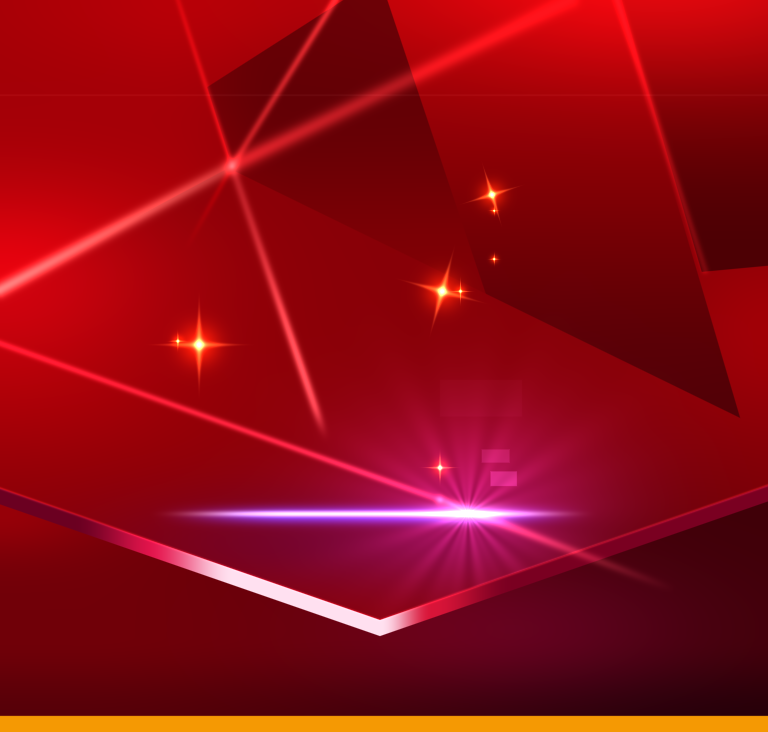
Write a Shadertoy shader that draws this background.

```glsl
// Red faceted stage backdrop with light beams, a magenta flare, gold sparkles and a glowing chevron.

float edge;  // width of a smoothed edge

// Signed distance to the line a-b, positive on the left of its direction
float side(vec2 p, vec2 a, vec2 b) {
    vec2 d = normalize(b - a);
    return dot(p - a, vec2(-d.y, d.x));
}

float mask(float d) { return smoothstep(-edge, edge, d); }

// Soft beam: x is the brightness across, y the position along
vec2 beam(vec2 p, vec2 a, vec2 b, float width) {
    vec2 d = b - a;
    float h = clamp(dot(p - a, d) / dot(d, d), 0.0, 1.0);
    float r = length(p - a - d * h) / width;
    return vec2(exp(-r * r), h);
}

float glow(vec2 p, vec2 center, vec2 radius) {
    vec2 q = (p - center) / radius;
    return exp(-dot(q, q));
}

float box(vec2 p, vec2 center, vec2 halfSize) {
    vec2 d = halfSize - abs(p - center);
    return mask(min(d.x, d.y));
}

// Four tapering arms; size and tilt are in s.zw
vec3 sparkle(vec2 p, vec4 s) {
    float c = cos(s.w), n = sin(s.w);
    vec2 q = mat2(c, -n, n, c) * (p - s.xy) / s.z;
    vec2 fade = max(1.0 - abs(q), 0.0);
    vec2 thin = abs(q.yx) / (0.012 + 0.05 * fade * fade);
    float arms = dot(exp(-thin * thin) * fade * fade, vec2(0.8, 1.0));
    float r2 = dot(q, q);
    return vec3(1.0, 0.65, 0.28) * arms + vec3(1.0, 0.85, 0.6) * exp(-r2 * 130.0)
         + vec3(0.45, 0.12, 0.0) * exp(-r2 * 9.0);
}

vec3 facets(vec2 p) {
    vec3 col = vec3(0.53, 0.0, 0.025);
    float aboveBeam = mask(side(p, vec2(0.0, 0.604), vec2(0.317, 0.773)));
    col.r += 0.1 * aboveBeam * (1.0 - smoothstep(0.2, 0.5, p.x));
    col += vec3(0.27, 0.01, 0.03) * glow(p, vec2(0.0, 0.62), vec2(0.25, 0.13));
    col.r += 0.1 * glow(p, vec2(0.0, 0.45), vec2(0.3, 0.12));
    col.r += 0.1 * glow(p, vec2(1.05, 0.55), vec2(0.13, 0.12));
    col.r -= 0.12 * glow(p, vec2(0.85, 0.25), vec2(0.25, 0.13));

    // Large dark shard, split in two by a slanted crease
    float rightEdge = side(p, vec2(0.843, 1.0), vec2(1.011, 0.429));
    float shard = mask(side(p, vec2(0.317, 0.768), vec2(1.011, 0.429))) * mask(-rightEdge)
                * mask(side(p, vec2(0.283, 0.881), vec2(0.317, 0.773)))
                * mask(-side(p, vec2(0.283, 0.881), vec2(0.458, 0.993)));
    float crease = mask(side(p, vec2(0.529, 1.0), vec2(0.649, 0.642)));
    vec3 leftFace = vec3(mix(0.5, 0.38, smoothstep(0.62, 0.88, p.y)), 0.0, 0.02);
    vec3 rightFace = vec3(mix(0.32, 0.58, smoothstep(0.42, 0.92, p.y)), 0.0, 0.02);
    col = mix(col, mix(leftFace, rightFace, crease), shard * smoothstep(0.3, 0.62, p.x + p.y * 0.25));

    // Dark shard at the right border
    float corner = mask(rightEdge - 0.006) * mask(side(p, vec2(0.963, 0.629), vec2(1.049, 0.637)));
    col = mix(col, vec3(mix(0.3, 0.5, smoothstep(0.65, 0.95, p.y)), 0.0, 0.015), corner);

    // Light from the top
    float lit = 1.0 - 0.75 * shard * (1.0 - crease);
    col += lit * vec3(0.4, 0.03, 0.04) * glow(p, vec2(0.9, 1.04), vec2(0.38, 0.14));
    col.r += lit * 0.08 * glow(p, vec2(0.3, 1.0), vec2(0.3, 0.1));
    return col + 0.035 * exp(-pow((p.y - 0.87) / 0.0012, 2.0));
}

void mainImage(out vec4 fragColor, in vec2 fragCoord) {
    vec2 p = fragCoord / iResolution.xy * vec2(1.049, 1.0);
    edge = 0.8 / iResolution.y;
    vec3 col = facets(p);

    // Magenta haze with rays around the flare
    vec2 flare = vec2(0.639, 0.298), f = p - flare;
    float angle = atan(f.y, f.x);
    float rays = 0.5 + 0.3 * sin(angle * 13.0) + 0.2 * sin(angle * 22.0 + 1.0);
    col += vec3(0.2, 0.06, 0.29) * glow(p, vec2(0.65, 0.32), vec2(0.18, 0.12));
    col += vec3(-0.08, 0.01, 0.12) * glow(p, vec2(0.42, 0.26), vec2(0.26, 0.07));
    col += vec3(0.3, 0.1, 0.25) * rays * exp(-length(f) * 14.0);
    col += vec3(0.1, 0.06, 0.12) * (box(p, vec2(0.677, 0.377), vec2(0.019, 0.009))
         + 1.6 * box(p, vec2(0.688, 0.346), vec2(0.018, 0.010))
         + 0.2 * box(p, vec2(0.657, 0.456), vec2(0.056, 0.025)));

    // Chevron and the dark floor below it
    float top = p.x < 0.519 ? mix(0.333, 0.153, p.x / 0.519) : mix(0.153, 0.337, (p.x - 0.519) / 0.53);
    vec3 ground = vec3(mix(0.44, 0.25, smoothstep(0.1, 1.0, p.x)), 0.0, 0.03);
    ground += vec3(0.1, 0.01, 0.09) * glow(p, vec2(0.7, 0.14), vec2(0.26, 0.1));
    ground.r -= 0.1 * (1.0 - smoothstep(0.02, 0.13, p.y));
    ground.r += 0.15 * glow(p, vec2(0.0, 0.3), vec2(0.15, 0.06));
    col = mix(col, ground, mask(top - p.y));
    vec3 rim = mix(vec3(0.42, 0.0, 0.13), vec3(0.9, 0.08, 0.3), smoothstep(0.1, 0.22, p.x));
    rim = mix(rim, vec3(1.0, 0.88, 0.94), smoothstep(0.2, 0.32, p.x));
    rim = mix(rim, vec3(0.85, 0.08, 0.22), smoothstep(0.52, 0.59, p.x));
    rim = mix(rim, vec3(0.48, 0.0, 0.13), smoothstep(0.59, 0.7, p.x));
    col = mix(col, rim, mask(top - p.y) * mask(p.y - top + 0.022));
    col += vec3(0.25, 0.05, 0.06) * exp(-pow((p.y - top) / 0.0018, 2.0));

    // Light beams
    vec2 b = beam(p, vec2(0.0, 0.604), vec2(0.317, 0.773), 0.009);
    col += vec3(0.55, 0.5, 0.45) * b.x * mix(1.0, 0.4, b.y);
    b = beam(p, vec2(0.317, 0.773), vec2(0.779, 1.0), 0.011);
    col += vec3(0.45, 0.13, 0.14) * b.x * (1.0 - 0.6 * b.y);
    b = beam(p, vec2(0.458, 1.0), vec2(0.317, 0.773), 0.005);
    col += vec3(0.5, 0.16, 0.16) * b.x * (1.0 - 0.4 * b.y);
    b = beam(p, vec2(0.317, 0.773), vec2(0.253, 0.658), 0.004);
    col.r += 0.18 * b.x * (1.0 - b.y);
    b = beam(p, vec2(0.243, 1.0), vec2(0.317, 0.773), 0.004);
    col += vec3(0.35, 0.06, 0.07) * b.x * (0.35 + 0.65 * b.y);
    b = beam(p, vec2(0.321, 0.761), vec2(0.448, 0.392), 0.006);
    col += vec3(0.55, 0.33, 0.34) * b.x * (0.35 + 0.65 * sin(3.14 * b.y * b.y)) * (1.0 - smoothstep(0.85, 1.0, b.y));
    b = beam(p, vec2(0.843, 1.0), vec2(0.963, 0.631), 0.005);
    col += vec3(0.35, 0.06, 0.07) * b.x * (1.0 - 0.5 * b.y);
    b = beam(p, vec2(0.0, 0.531), vec2(0.601, 0.317), 0.0045);
    col += vec3(0.45, 0.14, 0.22) * b.x * (0.7 + 0.5 * b.y);
    b = beam(p, vec2(0.601, 0.317), vec2(0.922, 0.194), 0.006);
    col += vec3(0.65, 0.25, 0.3) * b.x * (1.0 - b.y);

    // Horizontal blue-white streak and flare core
    float span = smoothstep(0.2, 0.4, p.x) * (1.0 - smoothstep(0.62, 0.82, p.x));
    col += span * (vec3(0.1, 0.2, 0.8) * exp(-pow((f.y + 0.002) / 0.011, 2.0))
         + vec3(0.6, 0.75, 0.6) * exp(-pow(f.y / 0.004, 2.0)));
    col += vec3(0.5, 0.45, 0.4) * glow(p, flare, vec2(0.05, 0.012));

    // Gold sparkles: position, size, tilt
    vec4 stars[8] = vec4[8](vec4(0.672, 0.734, 0.05, 0.3), vec4(0.604, 0.602, 0.07, -0.27),
        vec4(0.629, 0.602, 0.022, 0.0), vec4(0.675, 0.712, 0.014, 0.0), vec4(0.675, 0.646, 0.016, 0.0),
        vec4(0.272, 0.529, 0.078, 0.0), vec4(0.243, 0.534, 0.022, 0.0), vec4(0.601, 0.361, 0.032, 0.0));
    for (int i = 0; i < 8; i++) col += sparkle(p, stars[i]);

    // Orange strip along the bottom
    col = mix(col, vec3(0.96, 0.6, 0.01), mask(0.022 - p.y));
    fragColor = vec4(clamp(col, 0.0, 1.0), 1.0);
}
```
